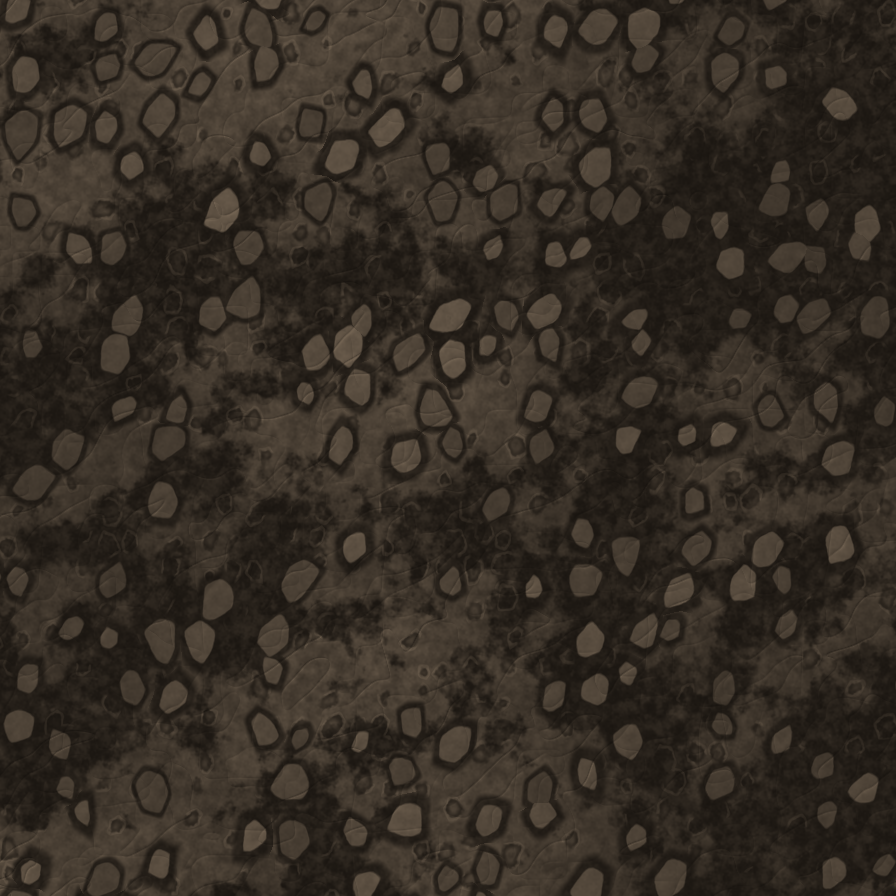
Reproduce this texture procedurally as a WebGL 2 fragment shader.

```glsl
#version 300 es
precision highp float;
// Dark weathered ground: ragged brown patches along a slanted grain, scattered
// with pale rounded chips in dark halos, faint chip outlines and fine creases.
// Noise layers build one tone value, which a two-colour ramp turns into colour.

uniform vec2 u_resolution;
out vec4 fragColor;

const vec3 SHADOW_COLOR = vec3(0.112, 0.093, 0.073);
const vec3 LIGHT_COLOR = vec3(0.385, 0.333, 0.275);
const float TAU = 6.28319;
const float GRAIN_ANGLE = 0.6;      // slant of patches and creases
const vec2 PATCH_SCALE = vec2(4.0, 6.5);
const float DETAIL_SCALE = 23.0;
const float PATCH_LEVEL = 0.505;    // higher leaves fewer patches
const float PATCH_SOFTNESS = 0.05;
const float CHIP_SCALE = 19.0;      // grid cells across the canvas
const float CHIP_SHARE = 0.52;      // share of cells that hold a chip
const float GHOST_SCALE = 29.0;
const float GHOST_SHARE = 0.5;
const float HALO_WIDTH = 0.012;
const float EDGE_SOFTNESS = 0.0013;
const vec2 CREASE_SCALE = vec2(20.0, 44.0);
const float CREASE_STRENGTH = 0.28;
const vec2 LIGHT_STEP = vec2(-0.0011, 0.0015);

float hash(vec2 p) {
    vec3 q = fract(vec3(p.xyx) * 0.1031);
    q += dot(q, q.yzx + 33.33);
    return fract((q.x + q.y) * q.z);
}

mat2 rotation(float angle) {
    float c = cos(angle), s = sin(angle);
    return mat2(c, s, -s, c);
}

float noise(vec2 p) {
    vec2 i = floor(p), f = fract(p);
    f = f * f * (3.0 - 2.0 * f);
    return mix(mix(hash(i), hash(i + vec2(1, 0)), f.x),
               mix(hash(i + vec2(0, 1)), hash(i + vec2(1, 1)), f.x), f.y);
}

float fbm(vec2 p, int octaves, float gain) {
    float sum = 0.0, total = 0.0, weight = 1.0;
    for (int i = 0; i < octaves; i++) {
        sum += weight * noise(p);
        total += weight;
        weight *= gain;
        p = mat2(1.6, 1.2, -1.2, 1.6) * p + 17.3;
    }
    return sum / total;
}

// Signed distance to a rounded six-sided chip, in units of its radius.
float chipShape(vec2 p, vec2 seed) {
    float sum = 0.0;
    for (int i = 0; i < 6; i++) {
        float k = float(i);
        float angle = (k + 0.6 * hash(seed + 3.1 * k)) * TAU / 6.0;
        float reach = 0.82 + 0.34 * hash(seed + 5.7 * k + 40.0);
        sum += exp(9.0 * (dot(p, vec2(cos(angle), sin(angle))) - reach));
    }
    return log(sum) / 9.0;
}

// Nearest scattered chip: x = distance in canvas units, y = random id.
vec2 chips(vec2 p, float scale, float share, float seed) {
    vec2 g = p * scale, cell = floor(g);
    vec2 nearest = vec2(1.0, 0.0);
    for (int y = -1; y <= 1; y++)
    for (int x = -1; x <= 1; x++) {
        vec2 c = cell + vec2(x, y), s = c + seed;
        if (hash(s + 91.0) > share) continue;
        vec2 jitter = vec2(hash(s + 11.0), hash(s + 23.0)) - 0.5;
        float radius = mix(0.19, 0.37, hash(s + 37.0));
        float tilt = 0.25 + 1.1 * (hash(s + 53.0) - 0.5);
        vec2 q = rotation(tilt) * (g - c - 0.5 - 0.6 * jitter) / radius;
        float d = chipShape(q * vec2(1.17, 0.86), s) * radius / scale;
        if (d < nearest.x) nearest = vec2(d, hash(s + 71.0));
    }
    return nearest;
}

// Height of the surface, cut by thin slanted creases.
float surface(vec2 p) {
    vec2 q = rotation(-GRAIN_ANGLE) * p * CREASE_SCALE.x;
    q.y *= CREASE_SCALE.y / CREASE_SCALE.x;
    q += 1.2 * noise(p * 31.0);
    float groove = pow(1.0 - abs(2.0 * noise(q) - 1.0), 9.0);
    float cross = pow(1.0 - abs(2.0 * noise(p * 34.0 + 60.0) - 1.0), 12.0);
    return 0.4 * noise(p * 130.0) - groove - 0.6 * cross;
}

void main() {
    float shortSide = min(u_resolution.x, u_resolution.y);
    vec2 p = gl_FragCoord.xy / shortSide;
    float soft = max(EDGE_SOFTNESS, 0.8 / shortSide);

    // Ragged patches over dark ground
    float broad = fbm(rotation(-GRAIN_ANGLE) * p * PATCH_SCALE + 8.0, 3, 0.5);
    float detail = fbm(p * DETAIL_SCALE + 31.0, 5, 0.62);
    float fine = fbm(p * 95.0 + 70.0, 3, 0.65);
    float patches = smoothstep(PATCH_LEVEL - PATCH_SOFTNESS,
        PATCH_LEVEL + PATCH_SOFTNESS, 0.5 * (broad + detail));
    float dark = 0.26 * smoothstep(0.25, 0.85, fine);
    float tone = mix(dark, 0.5 + 0.5 * (broad - 0.5) + 0.45 * (fine - 0.5), patches);

    // Faint, broken outlines of buried chips
    float wobble = 0.008 * (detail - 0.5) + 0.005 * (fine - 0.5);
    float ghost = chips(p, GHOST_SCALE, GHOST_SHARE, 140.0).x + wobble;
    float rim = 1.0 - smoothstep(0.0004, 0.0004 + 1.6 * soft, abs(ghost));
    float buried = 1.0 - smoothstep(-0.002, 0.003, abs(ghost + 0.003) - 0.002);
    tone = mix(tone, dark * 0.8, 0.6 * buried);
    tone += 0.24 * rim * smoothstep(0.42, 0.6, noise(p * 60.0));

    // Pale chips and their dark halos
    vec2 chip = chips(p, CHIP_SCALE, CHIP_SHARE, 0.0);
    float haloEdge = HALO_WIDTH * (0.35 + 1.5 * detail * chip.y + 0.4 * fine);
    float halo = 1.0 - smoothstep(0.4 * haloEdge, haloEdge, chip.x);
    tone = mix(tone, dark * 0.6, 0.9 * halo);
    float cover = 1.0 - smoothstep(-soft, soft, chip.x + 0.0025 * (fine - 0.5));
    float chipTone = 0.56 + 0.34 * chip.y + 0.22 * (fine - 0.5);
    tone = mix(tone, chipTone, cover);

    // Slow light variation, embossed creases and grain
    float relief = surface(p) - surface(p + LIGHT_STEP);
    tone *= 0.72 + 0.56 * fbm(p * 2.6 + 4.0, 2, 0.5);
    tone += CREASE_STRENGTH * relief * (0.25 + tone);
    tone += 0.06 * (noise(p * 380.0) - 0.5);
    fragColor = vec4(mix(SHADOW_COLOR, LIGHT_COLOR, clamp(tone, -0.1, 1.2)), 1.0);
}
```
